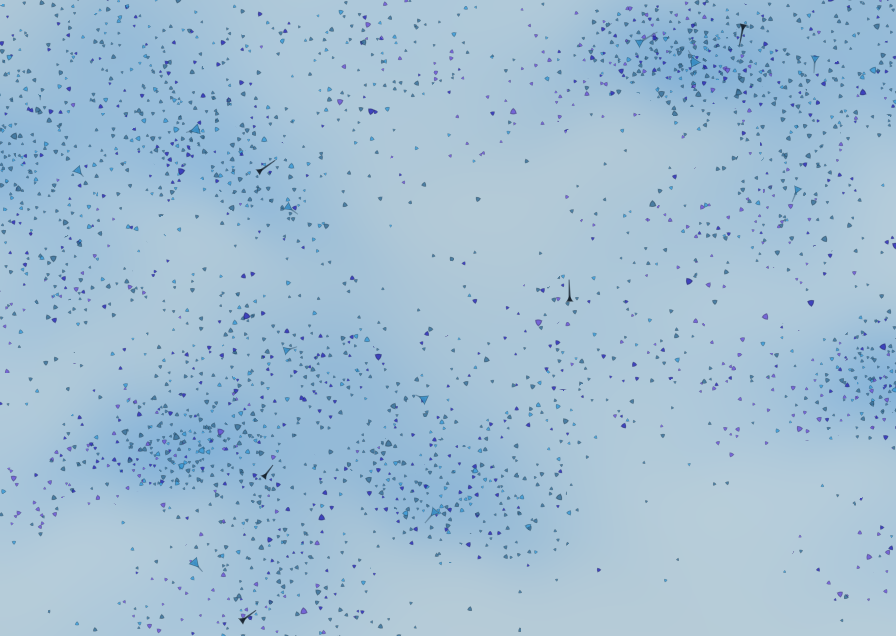
Write a WebGL 1 fragment shader that draws this background.

```glsl
precision highp float;

uniform vec2 u_resolution;

#define PALE vec3(0.72, 0.803, 0.848)
#define HAZE_BLUE vec3(0.44, 0.66, 0.85)
#define STEEL vec3(0.22, 0.44, 0.60)
#define DEEP_BLUE vec3(0.17, 0.17, 0.72)
#define CYAN vec3(0.22, 0.60, 0.84)
#define VIOLET vec3(0.42, 0.33, 0.84)
#define REPEAT_A vec2(0.338, -0.489)
#define REPEAT_B vec2(-0.803, -0.611)
#define DUST_SIZE 0.0021
#define CHIP_SIZE 0.0030
#define GRAIN_CHANCE 0.9
#define GRAIN_OPACITY 0.85

vec3 hash3(vec2 id) {
  vec3 q = fract(id.xyx * vec3(0.1031, 0.1030, 0.0973));
  q += dot(q, q.yxz + 33.33);
  return fract((q.xxy + q.yzz) * q.zyx);
}

mat2 rotation(float angle) {
  float c = cos(angle), s = sin(angle);
  return mat2(c, s, -s, c);
}

float coverage(float d) {
  float soft = 0.8 / u_resolution.y;
  return 1.0 - smoothstep(-soft, soft, d);
}

float triangle(vec2 p, float inradius) {
  return max(abs(p.x) * 0.866 + p.y * 0.5, -p.y) - inradius;
}

// Elliptical cloud; amount holds haze, grain and violet strength
vec3 cloud(vec2 p, vec2 radius, float angle, vec3 amount) {
  vec2 q = rotation(-angle) * p / radius;
  q.y *= q.y < 0.0 ? 1.25 : 0.9;
  float k = dot(q, q);
  return amount * exp(-k * vec3(0.75, 1.0, 1.0));
}

// Group of clouds repeated over a slanted lattice
vec3 cloudField(vec2 p) {
  p += 0.018 * sin(p.yx * vec2(11.0, 9.0) + vec2(0.5, 2.0));
  p += 0.008 * sin(p.yx * vec2(27.0, 31.0) + vec2(1.7, 0.3));
  vec3 sum = vec3(0.0);
  for (int i = -1; i <= 1; i++) {
    for (int j = -1; j <= 1; j++) {
      vec2 q = p - float(i) * REPEAT_A - float(j) * REPEAT_B;
      sum += cloud(q - vec2(1.08, 0.89), vec2(0.15, 0.09), -0.1, vec3(0.65, 0.95, 0.05));
      sum += cloud(q - vec2(0.36, 0.72), vec2(0.20, 0.085), -0.42, vec3(0.50, 0.70, 0.0));
      sum += cloud(q - vec2(0.18, 0.93), vec2(0.17, 0.11), -0.2, vec3(0.38, 0.42, 0.0));
      sum += cloud(q - vec2(1.27, 0.75), vec2(0.11, 0.14), 0.2, vec3(0.26, 0.45, 0.03));
      sum += cloud(q - vec2(1.13, 0.63), vec2(0.19, 0.10), 0.15, vec3(0.20, 0.34, 0.18));
      sum += cloud(q - vec2(0.85, 0.83), vec2(0.15, 0.09), 0.3, vec3(0.18, 0.32, 0.32));
      sum += cloud(q - vec2(0.52, 0.83), vec2(0.15, 0.15), 0.0, vec3(0.10, 0.30, 0.0));
      sum += cloud(q - vec2(0.61, 0.95), vec2(0.17, 0.10), -0.1, vec3(0.12, 0.28, 0.08));
      sum += cloud(q - vec2(0.31, 0.45), vec2(0.14, 0.11), 0.0, vec3(0.0, 0.24, 0.0));
    }
  }
  return sum;
}

// One jittered layer of small dark-rimmed chips
vec3 grains(vec3 base, vec2 p, float scale, float size, float chance, float violet, float seed) {
  vec2 q = rotation(seed * 1.3) * p * scale + seed * 137.0 + 300.0;
  vec3 place = hash3(floor(q));
  vec3 look = hash3(floor(q) + 71.7);
  vec2 local = (fract(q) - 0.5 - (place.xy - 0.5) * 0.68) / scale;
  float radius = size * mix(0.65, 1.35, look.x * look.x);
  float d = triangle(rotation(look.y * 6.283) * local, radius);
  d = mix(d, length(local) - radius * 1.2, 0.4);
  vec3 tone = look.z < 0.60 ? STEEL : (look.z < 0.80 ? DEEP_BLUE : CYAN);
  tone = fract(look.z * 17.0) < violet ? VIOLET : tone;
  tone *= 1.0 - 0.4 * smoothstep(-0.6 * radius, 0.0, d);
  float present = step(place.z, chance);
  return mix(base, tone, present * coverage(d) * GRAIN_OPACITY);
}

// Sparse larger triangles trailing a thin tapered splinter
vec3 shards(vec3 base, vec2 p, float scale, float chance, float seed) {
  vec2 q = rotation(seed) * p * scale + seed * 53.0 + 100.0;
  vec3 place = hash3(floor(q));
  vec3 look = hash3(floor(q) + 19.3);
  vec2 local = (fract(q) - 0.5 - (place.xy - 0.5) * 0.35) / scale;
  local = rotation(look.x * 6.283) * local;
  float reach = mix(0.012, 0.034, look.y);
  float along = clamp(local.y / reach, 0.0, 1.0);
  float splinter = length(local - vec2(0.0, along * reach)) - mix(0.0017, 0.0006, along);
  float head = triangle(local, mix(0.0028, 0.0052, look.z));
  float present = step(place.z, chance);
  vec3 dark = look.z < 0.25 ? vec3(0.08, 0.13, 0.18) : vec3(0.34, 0.47, 0.57);
  vec3 fill = look.z < 0.25 ? dark : mix(STEEL, CYAN, 0.75);
  fill *= 1.0 - 0.4 * smoothstep(-0.0018, 0.0, head);
  base = mix(base, dark, present * coverage(splinter) * 0.8);
  return mix(base, fill, present * coverage(head) * 0.9);
}

void main() {
  vec2 p = gl_FragCoord.xy / u_resolution.y;
  vec3 field = cloudField(p);
  float density = pow(field.y, 1.5) * GRAIN_CHANCE;
  float violet = clamp(field.z / (field.y + 0.05), 0.0, 0.8);

  // Soft haze beneath the grains
  vec3 color = mix(PALE, HAZE_BLUE, min(field.x, 0.9));
  color += 0.006 * sin(p.x * 5.0 + 2.0 * sin(p.y * 4.0));

  // Fine dust, then coarser chips and shards
  for (int i = 0; i < 4; i++) {
    color = grains(color, p, 48.0, DUST_SIZE, density, violet, float(i) + 0.4);
  }
  for (int i = 0; i < 2; i++) {
    color = grains(color, p, 27.0, CHIP_SIZE, density * 0.7, violet, float(i) + 5.2);
  }
  for (int i = 0; i < 2; i++) {
    color = shards(color, p, 9.0, density * 0.4 * (1.0 - violet), float(i) + 0.7);
  }
  gl_FragColor = vec4(color, 1.0);
}
```
